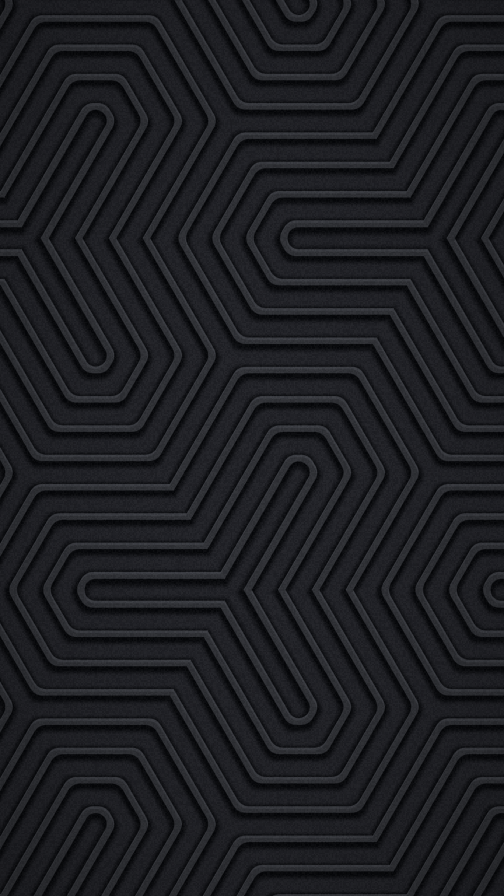
This pattern is drawn by a Shadertoy shader. Its source:

```glsl
// Dark embossed maze: three-armed stars on a triangular lattice, each ringed by
// evenly spaced ridges. A hexagonal distance to the arms gives the mitred rings;
// a shifted copy of the ridges casts the shadow, and a hash adds fine grain.

const float SPACING     = 0.0327;               // ridge pitch, in canvas heights
const vec2  STAR_CENTRE = vec2(0.2578, 0.3418); // one star, in canvas heights
const float SIN60       = 0.866025;
const float ROW_PITCH   = 12.0;                 // below: in units of ridge pitch
const float ARM_LENGTH  = 4.0 / SIN60;
const float RIDGE_HALF  = 0.112;
const float ROUNDING    = 0.25;
const float SHADOW_REACH = 0.36;
const vec2  TO_LIGHT    = vec2(0.02, 0.09);
const float GRAIN_ROWS  = 640.0;
const float GRAIN       = 0.034;
const vec3  PANEL_COLOR  = vec3(0.121, 0.124, 0.142);
const vec3  RIDGE_COLOR  = vec3(0.188, 0.194, 0.212);
const vec3  SHADOW_COLOR = vec3(0.032, 0.036, 0.046);

float hash(vec2 p) {
    vec3 q = fract(vec3(p.xyx) * 0.1031);
    q += dot(q, q.yzx + 33.33);
    return fract((q.x + q.y) * q.z);
}

float smoothMax(float a, float b) {
    float h = max(ROUNDING - abs(a - b), 0.0) / ROUNDING;
    return max(a, b) + 0.25 * ROUNDING * h * h;
}

// Hexagonal norm with softened corners; vertices lie on the x axis.
float hexNorm(vec2 p) {
    float rising  = abs(SIN60 * p.x + 0.5 * p.y);
    float falling = abs(SIN60 * p.x - 0.5 * p.y);
    return smoothMax(abs(p.y), smoothMax(rising, falling));
}

float starDistance(vec2 p) {
    float d = 1e3;
    for (int i = 0; i < 3; i++) {
        float angle = radians(60.0 + 120.0 * float(i));
        vec2 dir = vec2(cos(angle), sin(angle));
        vec2 local = vec2(dot(p, dir), dot(p, vec2(-dir.y, dir.x)));
        local.x -= clamp(local.x, 0.0, ARM_LENGTH);
        d = min(d, hexNorm(local));
    }
    return d;
}

// Distance to the nearest star of the skewed lattice.
float latticeDistance(vec2 p) {
    float pitch = ROW_PITCH / SIN60;
    float row = p.y / ROW_PITCH;
    vec2 cell = floor(vec2(p.x / pitch - 0.5 * row, row) + 0.5);
    float d = 1e3;
    for (int j = -1; j <= 1; j++) {
        for (int i = -1; i <= 1; i++) {
            vec2 id = cell + vec2(i, j);
            vec2 centre = vec2((id.x + 0.5 * id.y) * pitch, id.y * ROW_PITCH);
            d = min(d, starDistance(p - centre));
        }
    }
    return d;
}

// Distance to the centre line of the nearest ridge.
float ridgeDistance(vec2 p) {
    return abs(fract(latticeDistance(p)) - 0.5);
}

float ridgeMask(float d, float blur) {
    return 1.0 - smoothstep(RIDGE_HALF - blur, RIDGE_HALF + blur, d);
}

void mainImage(out vec4 fragColor, in vec2 fragCoord) {
    vec2 canvas = fragCoord / iResolution.y;
    vec2 p = (canvas - STAR_CENTRE) / SPACING;
    float blur = 0.7 / (iResolution.y * SPACING);

    float here = ridgeDistance(p);
    float lit  = ridgeDistance(p + TO_LIGHT);
    float ridge = ridgeMask(here, blur);
    float litRidge = ridgeMask(lit, blur);

    // Panels sink into shadow beside and below each ridge.
    float shadow = 1.0 - smoothstep(RIDGE_HALF, SHADOW_REACH, lit);
    float contact = 1.0 - smoothstep(RIDGE_HALF, RIDGE_HALF + 0.12, here);
    vec3 color = mix(PANEL_COLOR, SHADOW_COLOR, max(shadow, 0.75 * contact));

    // Ridge face, brighter on the edge that meets the light.
    float rim = clamp(ridge - litRidge, 0.0, 1.0);
    color = mix(color, RIDGE_COLOR * (0.92 + 0.22 * rim), ridge);

    // Grain and a soft vignette.
    color += GRAIN * (hash(floor(canvas * GRAIN_ROWS)) - 0.5);
    vec2 fromCentre = fragCoord / iResolution.xy - 0.5;
    color *= 1.1 - 0.55 * dot(fromCentre, fromCentre);

    fragColor = vec4(max(color, 0.0), 1.0);
}
```
